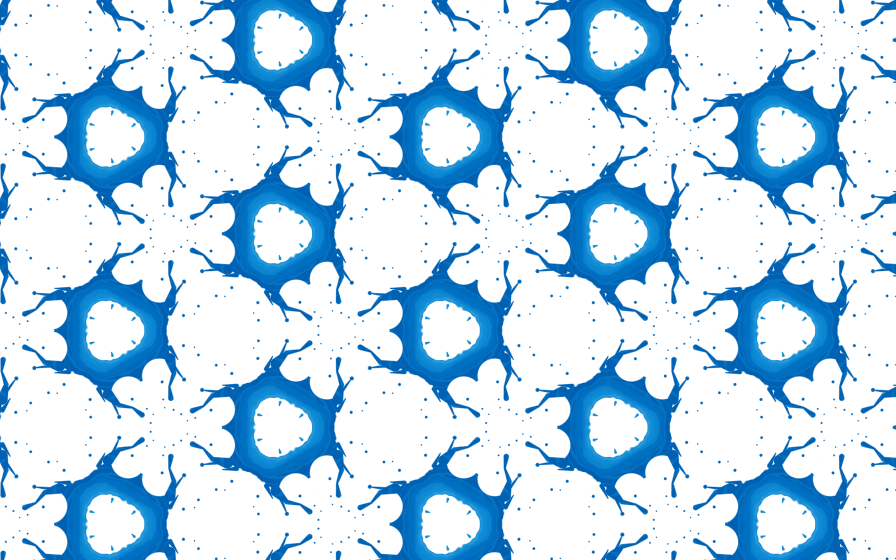
This pattern is drawn by a WebGL 1 fragment shader. Its source:

```glsl
precision highp float;
uniform vec2 u_resolution;

#define VIEW_HEIGHT 720.0
#define SPACING 249.0
#define RING_OFFSET vec2(0.0, -65.0)
#define HOLE_RADIUS 37.5
#define ARM_LENGTH 70.0
#define SPIKE_LENGTH 75.0
#define DROP_CELL 12.0
#define BRIGHT_BLUE vec3(0.06, 0.55, 0.84)
#define MID_BLUE vec3(0.0, 0.44, 0.76)
#define DEEP_BLUE vec3(0.0, 0.38, 0.70)
#define PALE_BLUE vec3(0.47, 0.73, 0.87)

const float THIRD_TURN = 2.0943951;

float hash(vec2 p) {
  p = fract(p * vec2(0.1031, 0.1137));
  p += dot(p, p.yx + 33.33);
  return fract((p.x + p.y) * p.x * 97.3);
}

float noise(vec2 p) {
  vec2 i = floor(p), f = fract(p);
  f = f * f * (3.0 - 2.0 * f);
  return mix(mix(hash(i), hash(i + vec2(1, 0)), f.x),
             mix(hash(i + vec2(0, 1)), hash(i + vec2(1, 1)), f.x), f.y);
}

// Offset from the nearest ring centre on a triangular lattice
vec2 nearestRing(vec2 p) {
  vec2 period = SPACING * vec2(sqrt(3.0), 1.0);
  vec2 a = mod(p + 0.5 * period, period) - 0.5 * period;
  vec2 b = mod(p, period) - 0.5 * period;
  return dot(a, a) < dot(b, b) ? a : b;
}

// Three mirrored arms, the first along +x
vec2 foldArms(vec2 p) {
  float angle = atan(p.y, p.x) + 0.5 * THIRD_TURN;
  angle = abs(mod(angle, THIRD_TURN) - 0.5 * THIRD_TURN);
  return length(p) * vec2(cos(angle), sin(angle));
}

// Line tapering from radius ra to rb
float taper(vec2 p, vec2 a, vec2 b, float ra, float rb) {
  vec2 ab = b - a;
  float t = clamp(dot(p - a, ab) / dot(ab, ab), 0.0, 1.0);
  return length(p - a - ab * t) - mix(ra, rb, t);
}

float holeEdge(vec2 q) {
  float angle = atan(q.y, q.x);
  return HOLE_RADIUS + 4.0 * cos(3.0 * angle) + 3.0 * (noise(q * 0.16) - 0.5);
}

float ringBody(vec2 q) {
  float armEnd = ARM_LENGTH + 0.004 * q.y * q.y + 6.0 * (noise(q * vec2(0.05, 0.22)) - 0.4);
  float bay = 22.0 - length(q - vec2(60.0, 58.0));
  float spike = dot(q, vec2(0.5, 0.866)) - SPIKE_LENGTH;
  return max(max(q.x - armEnd, bay), max(spike, holeEdge(q) - length(q)));
}

float tendrils(vec2 q) {
  // Long drip with a heavy head
  float d = taper(q, vec2(74, 36), vec2(79, 55), 7.0, 3.0);
  d = min(d, taper(q, vec2(79, 55), vec2(73, 72), 3.0, 1.3));
  d = min(d, taper(q, vec2(73, 72), vec2(75, 87), 1.3, 3.5));
  // Short side drip and splinter
  d = min(d, taper(q, vec2(79, 46), vec2(91, 62), 2.2, 0.7));
  d = min(d, length(q - vec2(92, 63)) - 2.5);
  d = min(d, taper(q, vec2(74, 22), vec2(84, 37), 3.0, 0.6));
  // Fleck inside the hole
  return min(d, taper(q, vec2(25, 13), vec2(28, 16), 0.7, 1.7));
}

// Scattered droplets, densest where the drips converge
float droplets(vec2 q) {
  vec2 cell = floor(q / DROP_CELL);
  vec2 jitter = vec2(hash(cell + 3.7), hash(cell + 11.3)) - 0.5;
  vec2 centre = (cell + 0.5 + 0.6 * jitter) * DROP_CELL;
  float reach = SPACING / sqrt(3.0);
  float gather = length(centre - reach * vec2(0.5, 0.866));
  float chance = mix(0.5, 0.17, smoothstep(18.0, 50.0, gather));
  chance *= step(84.0, length(centre)) * step(35.0, length(centre - vec2(reach, 0.0)));
  float radius = mix(0.8, 2.0, hash(cell + 23.1));
  return hash(cell + 41.9) < chance ? length(q - centre) - radius : DROP_CELL;
}

vec3 paint(vec2 q) {
  float depth = length(q) - holeEdge(q);
  float flow = noise(vec2(depth * 0.22, q.y * 0.06));
  float fold = depth + 12.0 * (flow - 0.5);
  vec3 color = mix(BRIGHT_BLUE, MID_BLUE, smoothstep(5.0, 15.0, fold));
  color = mix(color, DEEP_BLUE, smoothstep(15.0, 27.0, fold));
  // Glossy streaks wrapping the ring
  float streak = smoothstep(0.6, 1.0, sin(depth * 0.5 + 5.0 * flow));
  color = mix(color, BRIGHT_BLUE, 0.35 * streak);
  float rim = smoothstep(0.5, 2.0, depth) * (1.0 - smoothstep(2.0, 5.0, depth));
  return mix(color, PALE_BLUE, 0.4 * rim * noise(q * 0.13 + 9.0));
}

void main() {
  float unit = VIEW_HEIGHT / u_resolution.y;
  vec2 p = (gl_FragCoord.xy - 0.5 * u_resolution) * unit - RING_OFFSET;
  vec2 q = foldArms(nearestRing(p));
  float d = min(min(ringBody(q), tendrils(q)), droplets(q));
  float coverage = 1.0 - smoothstep(-0.8 * unit, 0.8 * unit, d);
  gl_FragColor = vec4(mix(vec3(1.0), paint(q), coverage), 1.0);
}
```
